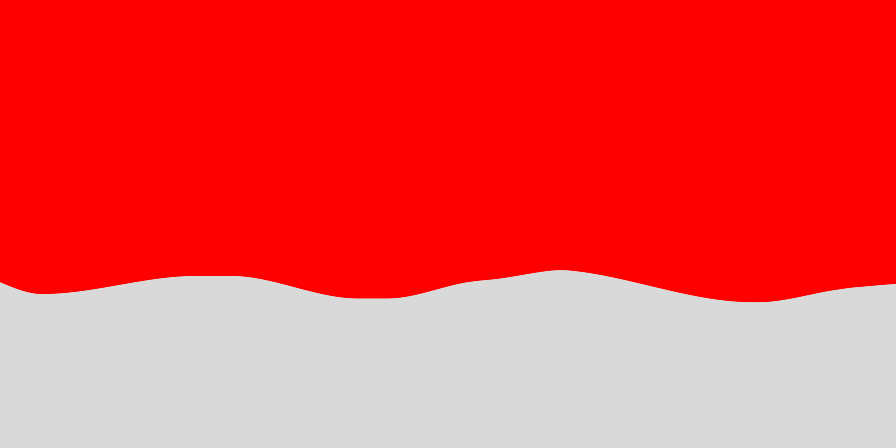
Reproduce this background procedurally as a Shadertoy shader.

```glsl
// Smooth change of height by "rise" between two horizontal positions
float slope(float x, float start, float end, float rise) {
    return rise * smoothstep(start, end, x);
}

// Height of the rolling ridge, as a fraction of the canvas height
float ridgeHeight(float x) {
    float height = 0.3958;
    // Left dip and broad hill
    height += slope(x, -0.0456, 0.0469, -0.0521);
    height += slope(x, 0.0469, 0.2188, 0.0404);
    // Central valley, then a shouldered climb to the peak
    height += slope(x, 0.2578, 0.3997, -0.0503);
    height += slope(x, 0.4323, 0.5417, 0.0398);
    height += slope(x, 0.5273, 0.6380, 0.0253);
    // Long descent and right-hand rise
    height += slope(x, 0.6094, 0.8398, -0.0734);
    height += slope(x, 0.8464, 0.9570, 0.0313);
    height += slope(x, 0.9310, 1.0156, 0.0104);
    return height;
}

void mainImage(out vec4 fragColor, in vec2 fragCoord) {
    vec2 uv = fragCoord / iResolution.xy;
    vec3 skyRed = vec3(1.0, 0.0, 0.0);
    vec3 groundGray = vec3(0.851);

    // Blend across one pixel at the ridge
    float edge = 0.5 / iResolution.y;
    float sky = smoothstep(-edge, edge, uv.y - ridgeHeight(uv.x));
    fragColor = vec4(mix(groundGray, skyRed, sky), 1.0);
}
```
